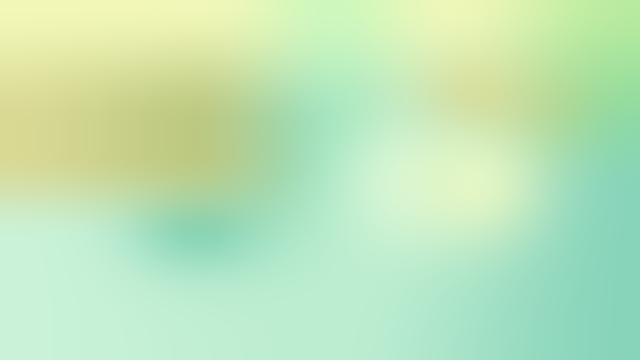
Write a Shadertoy shader that draws this background.

```glsl
// Soft blurred gradient of mint, olive, lime and teal light.

// Elliptical falloff: 1 at the centre, fading smoothly outwards.
float glow(vec2 uv, vec2 centre, vec2 radius) {
    vec2 d = (uv - centre) / radius;
    return exp(-dot(d, d));
}

void mainImage(out vec4 fragColor, in vec2 fragCoord) {
    vec2 uv = fragCoord / iResolution.xy;

    // Mint ground, deepening to teal on the right
    vec3 color = mix(vec3(0.79, 0.95, 0.85), vec3(0.74, 0.93, 0.82), smoothstep(0.0, 0.5, uv.x));
    float tealSide = smoothstep(0.5 + 0.15 * uv.y, 1.0, uv.x);
    color = mix(color, vec3(0.53, 0.83, 0.73), tealSide);

    // Green shade at the upper right
    float greenSide = smoothstep(0.45, 0.78, uv.y) * smoothstep(0.72, 0.92, uv.x);
    color = mix(color, vec3(0.56, 0.86, 0.62), greenSide);

    // Teal shadows hugging the olive field
    color = mix(color, vec3(0.66, 0.91, 0.75), 0.8 * glow(uv, vec2(0.53, 0.72), vec2(0.10, 0.25)));
    color = mix(color, vec3(0.55, 0.85, 0.72), 0.8 * glow(uv, vec2(0.42, 0.60), vec2(0.10, 0.22)));
    color = mix(color, vec3(0.51, 0.82, 0.70), 0.9 * glow(uv, vec2(0.31, 0.37), vec2(0.11, 0.13)));

    // Olive field at the upper left
    vec3 olive = mix(vec3(0.85, 0.85, 0.58), vec3(0.73, 0.78, 0.50), smoothstep(0.0, 0.36, uv.x));
    float field = smoothstep(0.32, 0.58, uv.y) * (1.0 - smoothstep(0.29, 0.53, uv.x));
    color = mix(color, olive, field);

    // Tan haze above a pale cream light
    color = mix(color, vec3(0.67, 0.83, 0.57), 0.7 * glow(uv, vec2(0.86, 0.73), vec2(0.08, 0.14)));
    color = mix(color, vec3(0.82, 0.84, 0.57), 0.95 * glow(uv, vec2(0.75, 0.76), vec2(0.11, 0.20)));
    color = mix(color, vec3(0.85, 0.97, 0.85), 0.8 * glow(uv, vec2(0.63, 0.49), vec2(0.09, 0.17)));
    color = mix(color, vec3(0.91, 0.97, 0.77), 0.9 * glow(uv, vec2(0.74, 0.49), vec2(0.11, 0.17)));

    // Bright lime band along the top
    vec3 lime = mix(vec3(0.95, 0.97, 0.72), vec3(0.81, 0.97, 0.74), glow(uv, vec2(0.52, uv.y), vec2(0.12, 1.0)));
    lime = mix(lime, vec3(0.72, 0.92, 0.62), smoothstep(0.68, 1.0, uv.x));
    color = mix(color, lime, smoothstep(0.65, 1.0, uv.y));

    fragColor = vec4(color, 1.0);
}
```
